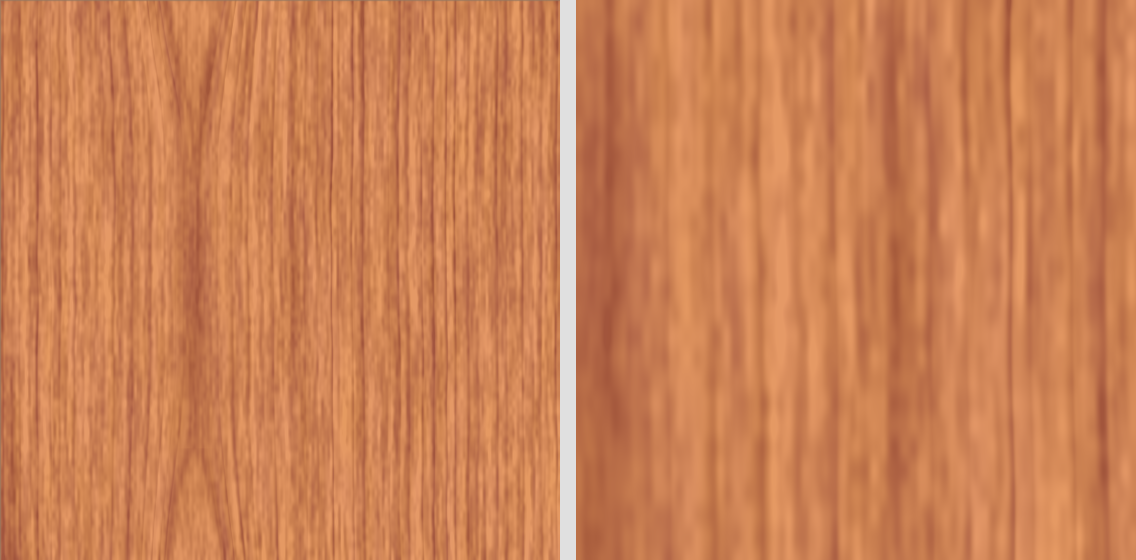
Left, the full canvas; right, a detail of the centre.
Give the GLSL for this texture, as a WebGL 2 fragment shader.

```glsl
#version 300 es
precision highp float;

uniform vec2 u_resolution;
out vec4 fragColor;

#define DARK_WOOD vec3(0.635, 0.335, 0.235)
#define LIGHT_WOOD vec3(0.885, 0.585, 0.385)
#define EDGE_GREY vec3(0.58, 0.47, 0.38)
#define BASE_TONE 0.765
#define RING_COUNT 50.0
#define RING_DEPTH 0.58
#define STREAK_DEPTH 0.50
#define FIBRE_DEPTH 0.46
#define HEART_X 0.348
#define HEART_DEPTH 0.40
#define ARCH_TOP 0.20
#define FORK_BASE 0.68

float hash(vec2 p) {
    return fract(sin(dot(p, vec2(127.1, 311.7))) * 43758.5453);
}

float noise(vec2 p) {
    vec2 cell = floor(p);
    vec2 f = fract(p);
    f = f * f * (3.0 - 2.0 * f);
    float low = mix(hash(cell), hash(cell + vec2(1.0, 0.0)), f.x);
    float high = mix(hash(cell + vec2(0.0, 1.0)), hash(cell + vec2(1.0, 1.0)), f.x);
    return mix(low, high, f.y);
}

// Noise centred on zero
float ripple(vec2 p) {
    return noise(p) - 0.5;
}

float bell(float d, float width) {
    return exp(-d * d / (width * width));
}

// Half width of the fork that opens towards the top
float forkHalfWidth(float y) {
    return 0.0625 * smoothstep(FORK_BASE, 1.12, y);
}

// Half width of the rounded arch that opens towards the bottom
float archHalfWidth(float y) {
    return 0.052 * sqrt(max(ARCH_TOP - y, 0.0) / ARCH_TOP);
}

// Dark growth lines at uneven spacing, sharper on one side
float growthLines(float x, float y) {
    float cell = floor(x * RING_COUNT);
    float dark = 0.0;
    for (float i = -1.0; i <= 1.0; i++) {
        float id = cell + i;
        float centre = (id + 0.15 + 0.7 * hash(vec2(id, 3.0))) / RING_COUNT;
        float width = mix(0.0017, 0.0045, pow(hash(vec2(id, 7.0)), 2.0));
        float strength = mix(0.2, 1.0, hash(vec2(id, 13.0)));
        strength *= 0.75 + 0.5 * noise(vec2(id * 5.3, y * 6.0));
        float d = x - centre;
        width *= d < 0.0 ? 1.6 : 0.9;
        dark = max(dark, strength * bell(d, width));
    }
    return dark;
}

void main() {
    vec2 uv = gl_FragCoord.xy / u_resolution;

    // Gentle sway of the grain along its length
    float sway = 0.005 * ripple(vec2(uv.x * 4.0, uv.y * 3.0))
               + 0.003 * ripple(vec2(uv.x * 14.0, uv.y * 11.0));
    float x = uv.x + sway;

    // Grain flows smoothly around the heart
    float offset = x - HEART_X;
    float flow = forkHalfWidth(uv.y) + 0.045 * smoothstep(ARCH_TOP + 0.16, -0.06, uv.y);
    float push = min(abs(offset), flow) * exp(-max(abs(offset) - flow, 0.0) / 0.06);
    float grain = x - sign(offset) * push;
    float calm = 1.0 - 0.6 * bell(offset, 0.055);

    // Long streaks and short fibres
    float streaks = ripple(vec2(grain * 135.0, uv.y * 4.0))
                  + 0.6 * ripple(vec2(grain * 62.0 + 9.0, uv.y * 1.6));
    float fibres = ripple(vec2(x * 215.0, uv.y * 26.0))
                 + 0.6 * ripple(vec2(x * 170.0 + 5.0, uv.y * 75.0));
    float blotch = ripple(vec2(x * 12.0, uv.y * 9.0));
    float tone = BASE_TONE + STREAK_DEPTH * calm * streaks
               + FIBRE_DEPTH * mix(0.6, 1.0, calm) * fibres + 0.07 * blotch;

    // Growth lines, stronger to the right
    float lines = growthLines(grain, uv.y) * mix(0.65, 1.0, smoothstep(0.35, 0.75, uv.x));
    tone -= RING_DEPTH * lines * calm;

    // Dark rim of the heart, closing into one band midway
    float outside = abs(offset) - forkHalfWidth(uv.y) - archHalfWidth(uv.y);
    float rimWidth = mix(0.009, 0.020, smoothstep(0.0, 0.35, uv.y))
                   * mix(1.0, 0.6, smoothstep(0.7, 1.0, uv.y));
    rimWidth *= outside < 0.0 ? 0.8 : 1.1;
    float rim = bell(outside, rimWidth) * (0.6 + 0.8 * noise(vec2(x * 110.0, uv.y * 6.0)));
    tone -= HEART_DEPTH * rim;

    // Reddish band along the left side
    tone -= 0.30 * bell(x - 0.018, 0.014);

    // Colour, yellower in the middle tones, with a fine drift towards pink
    tone = clamp(tone, 0.0, 1.06);
    vec3 colour = mix(DARK_WOOD, LIGHT_WOOD, tone);
    float middle = bell(tone - 0.62, 0.28);
    float pink = ripple(vec2(grain * 70.0, uv.y * 8.0 + 20.0));
    colour += middle * vec3(-0.002, 0.004, -0.012);
    colour += vec3(0.0, -0.004, 0.034) * pink;

    // Thin grey edge at the left and top
    float edge = min(uv.x, 1.0 - uv.y);
    colour = mix(EDGE_GREY, colour, smoothstep(0.0005, 0.0035, edge) * 0.7 + 0.3);

    fragColor = vec4(colour, 1.0);
}
```
